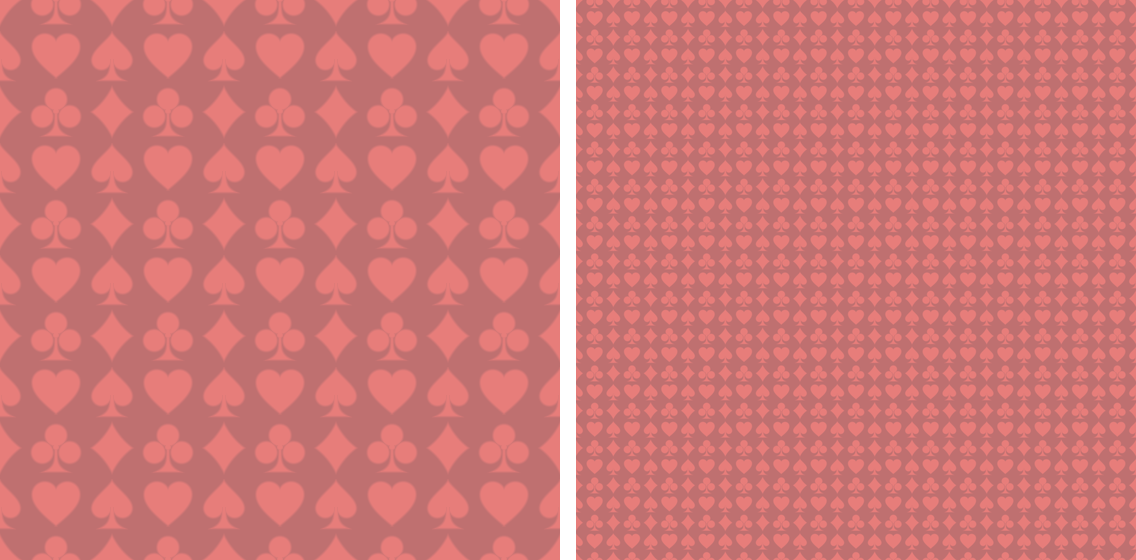
Left: one tile. Right: repeated 3 by 3.
Write a WebGL 1 fragment shader that draws this pattern.

```glsl
precision highp float;

uniform vec2 u_resolution;

// Lengths are in grid cells; an even count keeps the tiling seamless.
const float GRID_CELLS = 10.0;
const float EDGE_SOFTNESS = 0.03;
const vec3 GROUND_COLOR = vec3(0.75, 0.44, 0.44);
const vec3 SUIT_COLOR = vec3(0.905, 0.49, 0.48);

const vec2 DIAMOND_HALF_SIZE = vec2(0.37, 0.445);
const float DIAMOND_HOLLOW = 0.035;

const vec2 HEART_LOBE = vec2(0.20, 0.17);
const float HEART_LOBE_RADIUS = 0.23;
const float HEART_TIP = -0.39;

const vec2 SPADE_LOBE = vec2(0.19, -0.075);
const float SPADE_LOBE_RADIUS = 0.175;
const float SPADE_TIP = 0.425;
const float SPADE_TIP_POWER = 1.25;

const vec2 CLUB_TOP_LEAF = vec2(0.0, 0.225);
const vec2 CLUB_SIDE_LEAF = vec2(0.245, -0.08);
const float CLUB_LEAF_RADIUS = 0.198;
const vec2 CLUB_HUB = vec2(0.0, 0.02);
const float CLUB_HUB_RADIUS = 0.06;

const float FOOT_HALF_WIDTH = 0.235;
const float FOOT_FLARE = 5.0;

const float HALF_PI = 1.5707963;

float circle(vec2 p, vec2 center, float radius) {
    return length(p - center) - radius;
}

// Distance to a symmetric outline given its half width and slope at this height.
float profile(float x, float halfWidth, float slope) {
    return (abs(x) - halfWidth) / sqrt(1.0 + slope * slope);
}

// Upward point that widens to halfWidth over its height, with its base at y = 0.
float taper(vec2 p, float halfWidth, float height, float power) {
    float t = clamp(1.0 - p.y / height, 0.001, 1.0);
    float angle = HALF_PI * pow(t, power);
    float slope = halfWidth * cos(angle) * power * angle / (t * height);
    float side = profile(p.x, halfWidth * sin(angle), slope);
    return max(side, max(-p.y, p.y - height));
}

// Thin neck flaring out into a flat foot.
float stem(vec2 p, float top, float foot, float neck) {
    float height = top - foot;
    float t = clamp((top - p.y) / height, 0.001, 1.0);
    float flare = (FOOT_HALF_WIDTH - neck) * pow(t, FOOT_FLARE);
    float side = profile(p.x, neck + flare, FOOT_FLARE * flare / (t * height));
    return max(side, max(p.y - top, foot - p.y));
}

// Four sides, each an arc bowed inward by DIAMOND_HOLLOW.
float diamond(vec2 p) {
    float halfChord = 0.5 * length(DIAMOND_HALF_SIZE);
    float radius = 0.5 * (halfChord * halfChord / DIAMOND_HOLLOW + DIAMOND_HOLLOW);
    vec2 normal = normalize(DIAMOND_HALF_SIZE.yx);
    vec2 center = 0.5 * DIAMOND_HALF_SIZE + normal * (radius - DIAMOND_HOLLOW);
    return radius - length(abs(p) - center);
}

float heart(vec2 p) {
    float lobes = circle(vec2(abs(p.x), p.y), HEART_LOBE, HEART_LOBE_RADIUS);
    vec2 flipped = vec2(p.x, HEART_LOBE.y - p.y);
    float body = taper(flipped, HEART_LOBE.x + HEART_LOBE_RADIUS,
                       HEART_LOBE.y - HEART_TIP, 1.0);
    return min(lobes, body);
}

float spade(vec2 p) {
    float lobes = circle(vec2(abs(p.x), p.y), SPADE_LOBE, SPADE_LOBE_RADIUS);
    float body = taper(p - vec2(0.0, SPADE_LOBE.y), SPADE_LOBE.x + SPADE_LOBE_RADIUS,
                       SPADE_TIP - SPADE_LOBE.y, SPADE_TIP_POWER);
    return min(min(lobes, body), stem(p, 0.0, -0.44, 0.04));
}

float club(vec2 p) {
    float sides = circle(vec2(abs(p.x), p.y), CLUB_SIDE_LEAF, CLUB_LEAF_RADIUS);
    float leaves = min(sides, circle(p, CLUB_TOP_LEAF, CLUB_LEAF_RADIUS));
    float hub = circle(p, CLUB_HUB, CLUB_HUB_RADIUS);
    return min(min(leaves, hub), stem(p, CLUB_HUB.y, -0.43, 0.025));
}

void main() {
    // Suits sit on grid corners, so the canvas border cuts through them.
    vec2 grid = gl_FragCoord.xy / u_resolution * GRID_CELLS;
    vec2 cell = floor(grid + 0.5);
    vec2 p = grid - cell;
    vec2 parity = mod(cell, 2.0);

    // Rows alternate diamond-club and spade-heart.
    float dist;
    if (parity.y < 0.5) {
        dist = parity.x < 0.5 ? diamond(p) : club(p);
    } else {
        dist = parity.x < 0.5 ? spade(p) : heart(p);
    }

    float pixel = GRID_CELLS / min(u_resolution.x, u_resolution.y);
    float blur = max(EDGE_SOFTNESS, 0.75 * pixel);
    float coverage = 1.0 - smoothstep(-blur, blur, dist);
    gl_FragColor = vec4(mix(GROUND_COLOR, SUIT_COLOR, coverage), 1.0);
}
```
